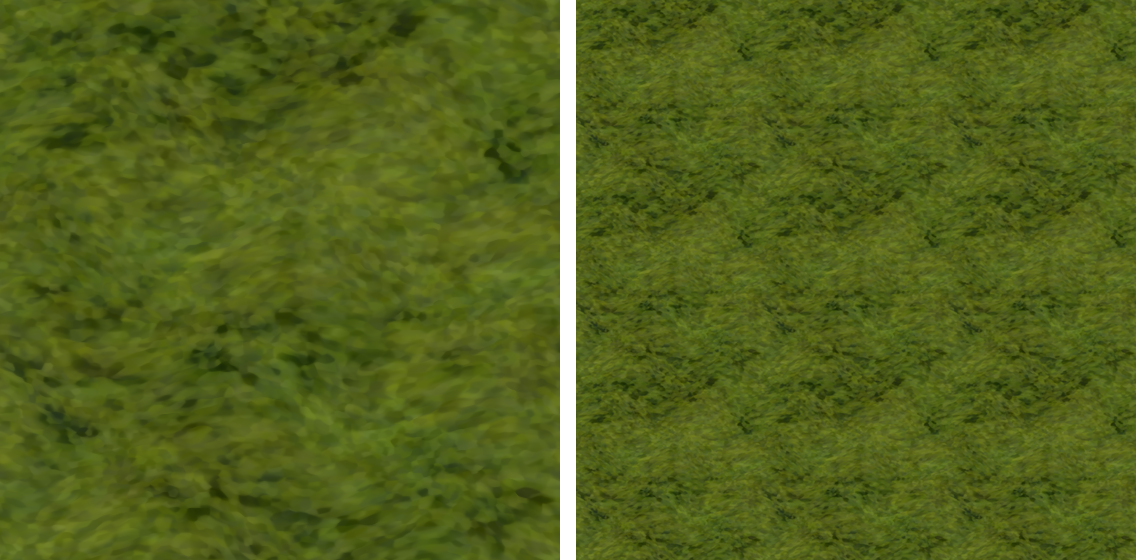
Left: one tile. Right: repeated 3 by 3.
Give the GLSL for this texture, as a Shadertoy shader.

```glsl
// Soft mossy grass: small blurred tufts over broad light and shaded patches, tiling.
#define GRASS_MID vec3(0.319, 0.379, 0.099)
#define LIGHT_STEP vec3(0.044, 0.046, 0.017)
#define WARM_SHIFT vec3(0.040, -0.002, -0.010)
#define GREY_SHIFT vec3(0.012, 0.008, 0.095)
#define PATCH_CELLS vec2(4.0, 7.0)
#define CLUMP_CELLS vec2(13.0, 21.0)
#define TUFT_CELLS vec2(34.0, 50.0)
#define BLADE_CELLS vec2(64.0, 90.0)
#define PIT_DEPTH 1.3
#define LEAN 0.12
#define TAU 6.2831853

vec3 hash3(vec2 p) {
    vec3 q = fract(p.xyx * vec3(0.1031, 0.1030, 0.0973));
    q += dot(q, q.yxz + 33.33);
    return fract((q.xxy + q.yzz) * q.zyx);
}

// Wrapping cellular noise: tones of leaning oval grains, blended smoothly.
// Returns lightness, warmth and greyness, each centred on zero.
vec3 grains(vec2 uv, vec2 cells, float seed, float crispness) {
    vec2 p = uv * cells;
    vec2 base = floor(p);
    vec3 toneSum = vec3(0.0);
    float weightSum = 0.00001;
    for (int j = -1; j <= 1; j++) {
        for (int i = -1; i <= 1; i++) {
            vec2 cell = base + vec2(float(i), float(j));
            vec2 id = mod(cell, cells) + seed;
            vec3 place = hash3(id);
            vec3 tone = hash3(id + 157.0) - 0.5;
            vec2 d = cell + 0.1 + 0.8 * place.xy - p;
            float angle = LEAN + 2.0 * (place.z - 0.5);
            float c = cos(angle), s = sin(angle);
            d = vec2(c * d.x + s * d.y, c * d.y - s * d.x) * vec2(0.88, 1.15);
            float weight = exp(-crispness * dot(d, d));
            toneSum += tone * weight;
            weightSum += weight;
        }
    }
    return toneSum / weightSum;
}

// Layered sines with whole frequencies bend the grains without breaking the tiling.
vec2 bend(vec2 uv) {
    vec2 a = TAU * uv;
    vec2 slow = vec2(sin(3.0 * a.y + 2.0 * a.x), sin(2.0 * a.x - a.y + 1.3));
    return uv + 0.014 * slow;
}

void mainImage(out vec4 fragColor, in vec2 fragCoord) {
    vec2 uv = bend(fragCoord / iResolution.xy);

    // Each layer nudges the next one so that outlines become ragged
    vec3 patches = grains(uv, PATCH_CELLS, 11.0, 4.0);
    vec3 clumps = grains(uv + 0.02 * patches.yz, CLUMP_CELLS, 53.0, 5.0);
    vec3 tufts = grains(uv + 0.012 * clumps.yz, TUFT_CELLS, 97.0, 6.0);
    vec3 blades = grains(uv + 0.009 * tufts.yz, BLADE_CELLS, 211.0, 6.0);

    // Lightness, with small dark pits gathered in the shaded patches
    float light = 1.7 * patches.x + 1.8 * clumps.x + 2.3 * tufts.x + 2.0 * blades.x;
    float shade = smoothstep(0.0, 0.3, -0.6 * patches.x - 0.6 * clumps.x);
    float pit = smoothstep(0.0, 0.4, -tufts.x - 0.4 * blades.x);
    light -= PIT_DEPTH * shade * pit;

    // Drift between yellow and green, and between fresh and greyish grass
    float warmth = 0.8 * patches.y + 0.6 * clumps.y + 0.6 * tufts.y;
    float greyness = 0.4 * clumps.z + 0.6 * tufts.z + 0.6 * blades.z;

    vec3 grass = GRASS_MID + light * LIGHT_STEP + warmth * WARM_SHIFT + greyness * GREY_SHIFT;
    fragColor = vec4(clamp(grass, vec3(0.07, 0.13, 0.01), vec3(1.0)), 1.0);
}
```
